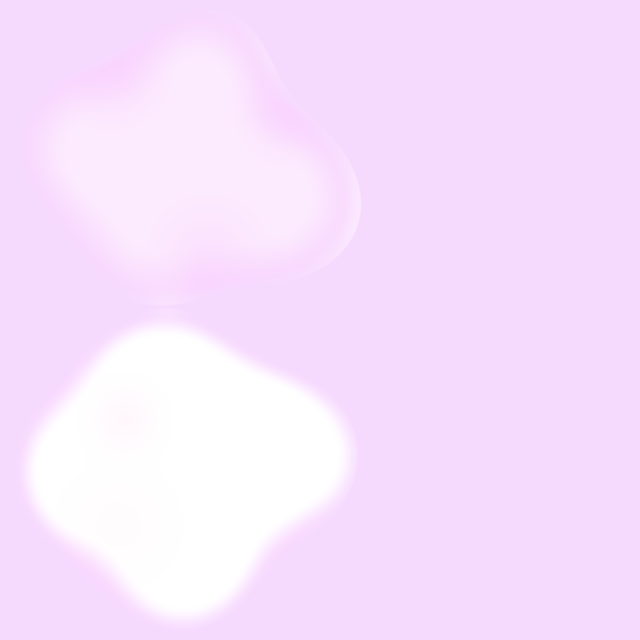
A Shadertoy shader for this background:

```glsl
// Two soft, wavy blobs, one pale pink and one white, stacked on a lavender field.

const vec3 LAVENDER = vec3(0.965, 0.855, 0.996);
const vec3 PINK     = vec3(0.980, 0.828, 0.998);
const vec3 PALE     = vec3(0.988, 0.922, 0.996);
const vec3 WHITE    = vec3(1.0);
const vec3 BLUSH    = vec3(1.0, 0.965, 0.988);

// Depth inside a blob whose radius is a sum of four angular harmonics.
float blobDepth(vec2 q, float radius, vec4 cosWaves, vec4 sinWaves) {
    vec4 angles = atan(q.y, q.x) * vec4(1.0, 2.0, 3.0, 4.0);
    return radius + dot(cosWaves, cos(angles)) + dot(sinWaves, sin(angles)) - length(q);
}

// Round gaussian spot.
float glow(vec2 p, vec2 center, float size) {
    vec2 q = (p - center) / size;
    return exp(-dot(q, q));
}

// Weight of the side of a blob that faces a given angle.
float facing(vec2 q, float angle, float focus) {
    float along = dot(q, vec2(cos(angle), sin(angle))) / max(length(q), 1e-4);
    return pow(max(along, 0.0), focus);
}

vec3 paleBlob(vec3 base, vec2 p, float pixel) {
    vec2 q = p - vec2(0.280, 0.746);
    float depth = blobDepth(q, 0.2355,
        vec4(0.0092, 0.0157, -0.0035, 0.0098),
        vec4(-0.0051, -0.0102, -0.0137, -0.0195));

    // Pink skin fading into a pale heart
    vec3 color = mix(base, PINK, 0.55 * smoothstep(0.0, 0.025, depth));
    color = mix(color, PALE, smoothstep(0.0, 0.095, depth));

    // Pink hollows between the lobes
    float hollows = 0.75 * glow(p, vec2(0.452, 0.825), 0.055)
                  + 0.70 * glow(p, vec2(0.172, 0.895), 0.065)
                  + 0.35 * glow(p, vec2(0.325, 0.600), 0.075)
                  + 0.45 * glow(p, vec2(0.320, 0.545), 0.040);
    color = mix(color, PINK, min(hollows, 1.0) * smoothstep(0.0, 0.02, depth));

    // Bright crescents on the right side
    float crescent = 0.85 * facing(q, -0.28, 16.0) + 0.40 * facing(q, 0.88, 24.0);
    color = mix(color, PALE, min(crescent, 1.0) * (1.0 - smoothstep(0.0, 0.035, depth)));

    // Light waist where the blobs touch
    color = mix(color, PALE, 0.5 * glow(p, vec2(0.262, 0.517), 0.035));
    return mix(base, color, smoothstep(-pixel, pixel, depth));
}

vec3 whiteBlob(vec3 base, vec2 p, float pixel) {
    vec2 q = p - vec2(0.280, 0.271);
    float depth = blobDepth(q, 0.2462,
        vec4(-0.0002, 0.0094, 0.0077, 0.0150),
        vec4(-0.0013, 0.0016, 0.0056, 0.0055));

    // Pink skin, widest in the hollows between the lobes
    float hollows = glow(p, vec2(0.143, 0.095), 0.075)
                  + glow(p, vec2(0.475, 0.150), 0.070)
                  + 0.6 * glow(p, vec2(0.085, 0.400), 0.070);
    vec3 color = mix(base, PINK, (0.35 + 0.5 * min(hollows, 1.0)) * smoothstep(0.0, 0.025, depth));

    // White heart with a faint blush on the left
    float blush = 0.9 * glow(p, vec2(0.195, 0.345), 0.045)
                + 0.35 * glow(p, vec2(0.185, 0.180), 0.075);
    vec3 heart = mix(WHITE, BLUSH, blush);
    float crisp = max(facing(q, 0.05, 6.0), 0.6 * facing(q, -1.35, 12.0));
    float start = 0.006 - 0.016 * crisp;
    float reach = 0.045 - 0.010 * crisp + 0.035 * hollows;
    color = mix(color, heart, smoothstep(start, reach, depth));

    // Light waist where the blobs touch
    color = mix(color, PALE, 0.4 * glow(p, vec2(0.262, 0.517), 0.025));
    return mix(base, color, smoothstep(-pixel, pixel, depth));
}

void mainImage(out vec4 fragColor, in vec2 fragCoord) {
    vec2 p = fragCoord / iResolution.xy;
    float pixel = 1.0 / iResolution.y;
    vec3 color = paleBlob(LAVENDER, p, pixel);
    color = whiteBlob(color, p, pixel);
    fragColor = vec4(color, 1.0);
}
```
